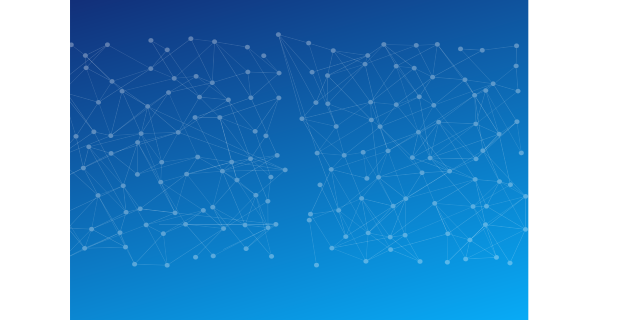
A Shadertoy shader for this background:

```glsl
// Blue diagonal gradient panel on white, overlaid with two meshes of linked dots.

// Lengths are in canvas heights.
const float PANEL_LEFT = 0.2188;
const float PANEL_RIGHT = 1.651;
const vec3 MARGIN_COLOR = vec3(1.0);
const vec3 NAVY = vec3(0.07, 0.185, 0.475);
const vec3 AZURE = vec3(0.03, 0.67, 0.965);
const vec2 GRADIENT_WEIGHT = vec2(0.29, 0.71);

const float CELL = 0.081;
const float JITTER_MARGIN = 0.1;
const vec2 MESH_SIZE = vec2(9.0, 9.0);
const vec2 LEFT_MESH = vec2(0.165, 0.16);
const vec2 RIGHT_MESH = vec2(0.930, 0.16);
const float DOT_RADIUS = 0.0072;
const float DOT_ALPHA = 0.32;
const float LINE_HALF_WIDTH = 0.0007;
const float LINE_ALPHA = 0.2;
const float LINK_CHANCE = 0.5;

// Isolated hubs beside the gap between the meshes.
const vec2 TOP_HUB = vec2(0.870, 0.892);
const vec2 MIDDLE_HUB = vec2(0.891, 0.469);
const vec2 LOWER_HUB = vec2(0.862, 0.299);

const vec2 LINKS[6] = vec2[6](
    vec2(1, 0), vec2(0, 1), vec2(1, 1), vec2(1, -1), vec2(2, 1), vec2(1, -2));

vec2 hash22(vec2 p) {
    vec3 q = fract(vec3(p.xyx) * vec3(0.1031, 0.1030, 0.0973));
    q += dot(q, q.yzx + 33.33);
    return fract((q.xx + q.yz) * q.zy);
}

// Position of the dot belonging to a mesh cell.
vec2 node(vec2 cell, vec2 origin) {
    vec2 jitter = hash22(cell + 20.0 + origin * 137.0);
    return origin + CELL * (cell + mix(vec2(JITTER_MARGIN), vec2(1.0 - JITTER_MARGIN), jitter));
}

bool inMesh(vec2 cell) {
    return all(greaterThanEqual(cell, vec2(0.0))) && all(lessThan(cell, MESH_SIZE));
}

float coverage(float signedDistance) {
    return clamp(0.5 - signedDistance * iResolution.y, 0.0, 1.0);
}

float dotMask(vec2 p, vec2 center) {
    return coverage(length((p - center) * vec2(0.92, 1.0)) - DOT_RADIUS);
}

float lineMask(vec2 p, vec2 a, vec2 b) {
    vec2 ab = b - a;
    float along = clamp(dot(p - a, ab) / dot(ab, ab), 0.0, 1.0);
    return coverage(length(p - a - ab * along) - LINE_HALF_WIDTH);
}

// Returns accumulated line strength in x and dot coverage in y.
vec2 mesh(vec2 p, vec2 origin) {
    vec2 home = floor((p - origin) / CELL);
    vec2 mask = vec2(0.0);
    for (int y = -1; y <= 2; y++) {
        for (int x = -2; x <= 0; x++) {
            vec2 cell = home + vec2(x, y);
            if (!inMesh(cell)) continue;
            vec2 a = node(cell, origin);
            mask.y = max(mask.y, dotMask(p, a));
            for (int k = 0; k < 6; k++) {
                vec2 other = cell + LINKS[k];
                vec2 chance = hash22(cell * 7.0 + float(k) * 19.0 + origin * 211.0 + 90.0);
                if (!inMesh(other) || chance.x > LINK_CHANCE) continue;
                mask.x += lineMask(p, a, node(other, origin)) * mix(0.6, 1.0, chance.y);
            }
        }
    }
    return mask;
}

// A hub dot with strands to a row of mesh dots.
vec2 fan(vec2 p, vec2 hub, vec2 origin, vec2 firstCell, vec2 cellStep) {
    vec2 mask = vec2(0.0, dotMask(p, hub));
    for (int k = 0; k < 5; k++) {
        mask.x += 0.8 * lineMask(p, hub, node(firstCell + cellStep * float(k), origin));
    }
    return mask;
}

void mainImage(out vec4 fragColor, in vec2 fragCoord) {
    vec2 p = fragCoord / iResolution.y;

    // Panel gradient, dark at upper left and bright at lower right.
    vec2 panelUv = vec2((p.x - PANEL_LEFT) / (PANEL_RIGHT - PANEL_LEFT), 1.0 - p.y);
    vec3 color = mix(NAVY, AZURE, clamp(dot(panelUv, GRADIENT_WEIGHT), 0.0, 1.0));

    // Dots and links.
    vec2 mask = mesh(p, LEFT_MESH) + mesh(p, RIGHT_MESH);
    mask += fan(p, TOP_HUB, RIGHT_MESH, vec2(0, 8), vec2(0, -1));
    mask += fan(p, MIDDLE_HUB, LEFT_MESH, vec2(3, 6), vec2(1, -1));
    mask += fan(p, LOWER_HUB, LEFT_MESH, vec2(7, 0), vec2(-1, 0.5));
    float lineAlpha = min(mask.x * LINE_ALPHA, DOT_ALPHA);
    color = mix(color, vec3(1.0), max(lineAlpha, min(mask.y, 1.0) * DOT_ALPHA));

    // White side margins.
    float panel = coverage(max(PANEL_LEFT - p.x, p.x - PANEL_RIGHT));
    fragColor = vec4(mix(MARGIN_COLOR, color, panel), 1.0);
}
```
